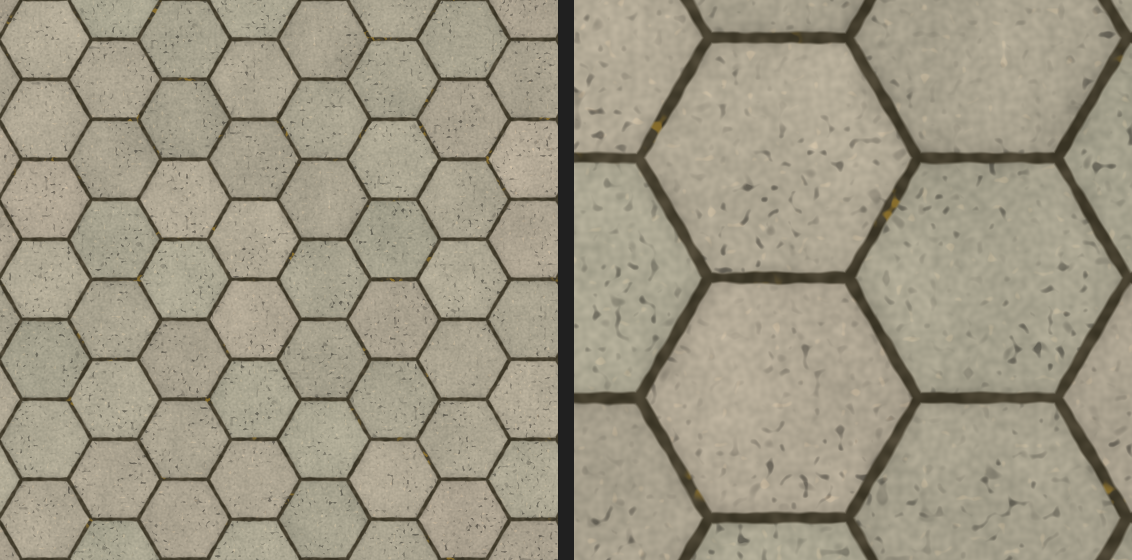
Left: the whole. Right: its middle third, enlarged.
A Shadertoy shader for this texture:

```glsl
// Weathered concrete paving: flat-topped hexagons with thin dark soil joints.
// Two offset lattices give the nearest tile; wrapping gradient noise adds
// clouds, grain, pits and dry moss, shifted per tile so slabs differ.

#define REPEATS vec2(4.0, 7.0)      // lattice cells, two hexagons in each
#define CENTER vec2(0.0805, 0.0727) // middle of the first tile
#define JOINT_HALF 0.0032           // half the joint width
#define JOINT_WOBBLE 0.0011
#define TILE_VARIATION 0.46
#define CLOUD_AMOUNT 0.75
#define GRAIN_AMOUNT 0.85
#define PIT_AMOUNT 0.30
#define MOSS_AMOUNT 0.75

const vec3 STONE_DARK  = vec3(0.60, 0.58, 0.51);
const vec3 STONE_LIGHT = vec3(0.71, 0.68, 0.60);
const vec3 SOIL_DARK   = vec3(0.22, 0.20, 0.14);
const vec3 SOIL_LIGHT  = vec3(0.34, 0.31, 0.24);
const vec3 MOSS        = vec3(0.62, 0.49, 0.17);

vec3 hash3(vec2 p) {
    vec3 q = fract(p.xyx * vec3(0.1031, 0.1030, 0.0973));
    q += dot(q, q.yxz + 33.33);
    return fract((q.xxy + q.yzz) * q.zyx);
}

float cornerGradient(vec2 cell, vec2 offset, float period) {
    float angle = 6.28318 * hash3(mod(cell, period) + period).x;
    return dot(vec2(cos(angle), sin(angle)), offset);
}

// Gradient noise that wraps over the unit square; period is a whole number.
float noise(vec2 uv, float period) {
    vec2 p = uv * period, i = floor(p), f = p - i;
    vec2 w = f * f * f * (f * (f * 6.0 - 15.0) + 10.0);
    vec2 e = vec2(1.0, 0.0);
    float low  = mix(cornerGradient(i, f, period),
                     cornerGradient(i + e.xy, f - e.xy, period), w.x);
    float high = mix(cornerGradient(i + e.yx, f - e.yx, period),
                     cornerGradient(i + e.xx, f - e.xx, period), w.x);
    return mix(low, high, w.y);
}

float clouds(vec2 uv) {
    float sum = 0.0, gain = 0.5, period = 9.0;
    for (int octave = 0; octave < 4; octave++) {
        sum += gain * noise(uv, period);
        period *= 2.0;
        gain *= 0.65;
    }
    return sum;
}

// Distance to the nearest joint line; tile receives a wrapped lattice id.
float hexEdge(vec2 uv, out vec2 tile) {
    vec2 cellSize = vec2(3.0, sqrt(3.0)) / (3.0 * REPEATS.x);
    vec2 g = (uv - CENTER) * REPEATS;
    vec2 idA = floor(g + 0.5), idB = floor(g) + 0.5;
    vec2 a = (g - idA) * cellSize, b = (g - idB) * cellSize;
    bool nearA = dot(a, a) < dot(b, b);
    tile = mod(nearA ? idA : idB, REPEATS);
    vec2 d = abs(nearA ? a : b);
    return 0.5 * cellSize.y - max(d.y, dot(d, vec2(0.866025, 0.5)));
}

vec3 stoneColor(vec2 uv, vec2 tile, float edge) {
    vec3 rnd = hash3(tile * 2.0 + 7.0);
    vec2 p = uv + rnd.xy;

    // Overall tone, soft clouds and fine sand grain
    float cloud = clouds(p);
    float tone = 0.64 + TILE_VARIATION * (rnd.z - 0.5) + CLOUD_AMOUNT * cloud
               + GRAIN_AMOUNT * (0.6 * noise(p, 211.0) + 0.4 * noise(p, 97.0));
    vec3 color = mix(STONE_DARK, STONE_LIGHT, tone);
    color += (rnd.x - 0.5) * vec3(0.022, -0.004, 0.004);

    // Clustered dark pits and a few pale grains
    float cluster = smoothstep(-0.25, 0.35, noise(p, 17.0) - 0.5 * cloud);
    float pits = smoothstep(0.24, 0.52, noise(p, 143.0)) * (0.25 + cluster);
    pits += 0.6 * smoothstep(0.32, 0.5, noise(p, 79.0)) * cluster;
    color *= 1.0 - PIT_AMOUNT * min(pits, 1.3);
    color += vec3(0.07, 0.05, 0.03) * smoothstep(0.36, 0.55, noise(p, 127.0));

    // Dirt gathered along the rim
    float rim = exp(-max(edge - JOINT_HALF, 0.0) / 0.005);
    return color * (1.0 - rim * (0.10 + 0.12 * noise(p, 41.0)));
}

vec3 jointColor(vec2 uv) {
    float soil = 0.35 + 0.8 * noise(uv, 120.0) + 0.4 * noise(uv, 31.0);
    vec3 color = mix(SOIL_DARK, SOIL_LIGHT, clamp(soil, 0.0, 1.0));
    float moss = smoothstep(0.22, 0.42, noise(uv, 23.0))
               * smoothstep(0.02, 0.3, noise(uv, 131.0));
    return mix(color, MOSS, MOSS_AMOUNT * moss);
}

void mainImage(out vec4 fragColor, in vec2 fragCoord) {
    vec2 uv = fragCoord / iResolution.xy;
    float pixel = 1.0 / min(iResolution.x, iResolution.y);

    vec2 tile;
    float edge = hexEdge(uv, tile);
    float worn = edge + JOINT_WOBBLE * (noise(uv, 89.0) + noise(uv, 37.0));
    float soft = 0.0008 + 0.5 * pixel;
    float slab = smoothstep(JOINT_HALF - soft, JOINT_HALF + soft, worn);

    vec3 color = mix(jointColor(uv), stoneColor(uv, tile, edge), slab);
    fragColor = vec4(clamp(color, 0.0, 1.0), 1.0);
}
```
